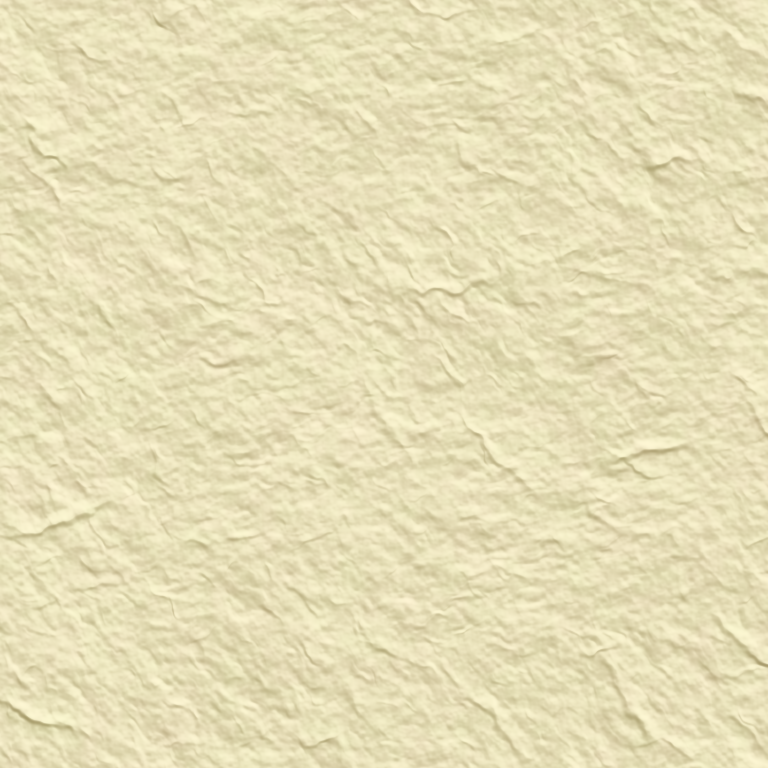
Give the GLSL for this texture, as a WebGL 2 fragment shader.

```glsl
#version 300 es
precision highp float;
// Cream handmade paper, crumpled and lit from above.
// A height field of stretched noise and scattered creases is shaded by its
// slope towards the light, then fine grain and a faint tint are added.
uniform vec2 u_resolution;
out vec4 outColor;

const vec3 PAPER = vec3(0.905, 0.874, 0.721);
const vec3 TONE_TINT = vec3(0.95, 1.02, 1.15);
const vec2 LIGHT = vec2(0.34, 0.94);

float hash(vec2 p) {
    return fract(sin(dot(p, vec2(127.1, 311.7))) * 43758.5453);
}

float noise(vec2 p) {
    vec2 i = floor(p), f = fract(p);
    vec2 s = f * f * f * (f * (f * 6.0 - 15.0) + 10.0);
    float low = mix(hash(i), hash(i + vec2(1.0, 0.0)), s.x);
    float high = mix(hash(i + vec2(0.0, 1.0)), hash(i + 1.0), s.x);
    return mix(low, high, s.y);
}

// Coordinates along and across a direction.
vec2 alongAcross(vec2 p, float angle) {
    vec2 dir = vec2(cos(angle), sin(angle));
    return vec2(dot(p, dir), dot(p, vec2(-dir.y, dir.x)));
}

// Noise stretched along one direction, in three octaves.
float stretchedNoise(vec2 p, float angle, vec2 frequency) {
    vec2 q = alongAcross(p, angle) * frequency;
    return noise(q) + 0.5 * noise(q * 2.1 + 17.3) + 0.3 * noise(q * 4.3 + 41.7);
}

// Three families of crease directions: steep falling, shallow falling, rising.
float creaseAngle(float pick, float spread) {
    float angle = pick < 0.45 ? -0.9 : (pick < 0.72 ? -0.4 : 0.26);
    return angle + (spread - 0.5) * 0.45;
}

// One bent, tapered ridge with a gentle upper side and a steep lower side.
float crease(vec2 q, float halfLength, float bend, float width) {
    float x = q.x / halfLength;
    float y = q.y - bend * (sqrt(x * x + 0.04) - 0.2) * halfLength;
    float taper = max(1.0 - x * x, 0.0);
    float side = y / (width * (y < 0.0 ? 0.6 : 1.15));
    return taper * taper * exp(-side * side);
}

// Creases scattered over a jittered grid; result is in canvas units.
float creaseLayer(vec2 p, float cells, float share, float width, float steepness, float seed) {
    vec2 g = p * cells;
    vec2 base = floor(g);
    float sum = 0.0;
    for (int j = -1; j <= 1; j++) {
        for (int i = -1; i <= 1; i++) {
            vec2 cell = base + vec2(i, j);
            vec2 id = cell + seed;
            if (hash(id + 5.1) > share) continue;
            vec2 center = cell + 0.2 + 0.6 * vec2(hash(id), hash(id + 9.7));
            float angle = creaseAngle(hash(id + 23.5), hash(id + 31.9));
            float halfLength = mix(0.3, 0.62, hash(id + 47.3)) / cells;
            float bend = (hash(id + 58.1) - 0.35) * 0.7;
            float strength = mix(0.3, 1.2, hash(id + 63.7));
            vec2 q = alongAcross((g - center) / cells, angle);
            sum += strength * crease(q, halfLength, bend, width);
        }
    }
    return sum * width * steepness;
}

float paperHeight(vec2 p) {
    vec2 wobble = vec2(noise(p * 42.0), noise(p * 42.0 + 71.0)) - 0.5;
    vec2 fine = vec2(noise(p * 100.0 + 13.0), noise(p * 100.0 + 29.0)) - 0.5;
    vec2 w = p + 0.011 * wobble + 0.0045 * fine;
    // Broad soft relief, changing direction from patch to patch.
    float patchMix = smoothstep(0.35, 0.85, noise(p * 9.0 + 3.0));
    float falling = stretchedNoise(w, -0.85, vec2(14.0, 29.0));
    float rising = stretchedNoise(w + 2.0, 0.15, vec2(16.0, 29.0));
    float height = 0.0016 * mix(falling, rising, patchMix);
    // Creases from small and faint to large and bold.
    height += creaseLayer(w, 21.0, 0.75, 0.0046, 0.075, 11.0);
    height += creaseLayer(w, 11.0, 0.75, 0.0062, 0.12, 37.0);
    height += creaseLayer(w, 5.5, 0.5, 0.0082, 0.19, 83.0);
    // Small lumps of pulp.
    height += 0.00055 * noise(p * 75.0 + 5.0) + 0.0003 * noise(p * 140.0 + 63.0);
    return height;
}

// Slope of the surface facing the light.
float lightSlope(vec2 p, float reach) {
    vec2 offset = LIGHT * reach;
    return (paperHeight(p - offset) - paperHeight(p + offset)) / (2.0 * reach);
}

// Fibrous grain in two sizes.
float grain(vec2 p) {
    vec2 q = alongAcross(p, -0.3);
    return 0.5 * noise(q * vec2(95.0, 140.0)) + 0.5 * noise(q * vec2(200.0, 270.0)) - 0.5;
}

void main() {
    vec2 p = gl_FragCoord.xy / u_resolution.y;
    float tone = lightSlope(p, 0.0014) + 0.085 * grain(p);
    tone += 0.03 * (noise(p * 9.0 + 51.0) - 0.5);
    // Compress highlights gently and deep shadows slightly.
    float limit = tone > 0.0 ? 0.1 : 0.32;
    tone = sign(tone) * limit * (1.0 - exp(-abs(tone) / limit));
    // Blotches drift between warm and greenish cream.
    float blotch = noise(p * 24.0 + 7.0) + noise(p * 60.0 + 19.0) - 1.0;
    vec3 color = PAPER + tone * TONE_TINT + blotch * vec3(0.008, -0.006, 0.008);
    outColor = vec4(clamp(color, 0.0, 1.0), 1.0);
}
```
